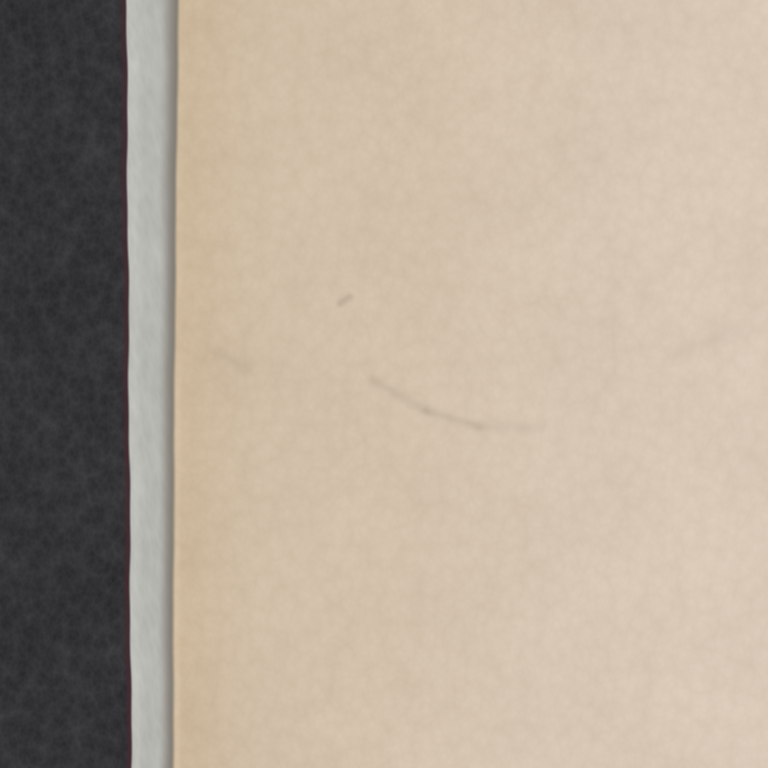
Reproduce this texture procedurally as a WebGL 2 fragment shader.

```glsl
#version 300 es
precision highp float;

uniform vec2 u_resolution;
out vec4 fragColor;

const vec3 CLOTH = vec3(0.205, 0.202, 0.212);
const vec3 BINDING_RED = vec3(0.27, 0.17, 0.19);
const vec3 STRIP_GREY = vec3(0.715, 0.715, 0.695);
const vec3 STRIP_SHADOW = vec3(0.47, 0.445, 0.41);
const vec3 PAPER_WARM = vec3(0.795, 0.715, 0.605);
const vec3 PAPER_MID = vec3(0.815, 0.745, 0.655);
const vec3 PAPER_PALE = vec3(0.850, 0.785, 0.715);
const vec3 STAIN = vec3(0.58, 0.52, 0.46);

vec2 hash2(vec2 p) {
  vec3 q = fract(p.xyx * vec3(0.1031, 0.1030, 0.0973));
  q += dot(q, q.yzx + 33.33);
  return fract((q.xx + q.yz) * q.zy);
}

// Distance to the nearest scattered point, roughly centred on zero
float cellular(vec2 p) {
  vec2 cell = floor(p);
  vec2 local = fract(p);
  float nearest = 4.0;
  for (int y = -1; y <= 1; y++) {
    for (int x = -1; x <= 1; x++) {
      vec2 offset = vec2(x, y);
      vec2 delta = offset + hash2(cell + offset) - local;
      nearest = min(nearest, dot(delta, delta));
    }
  }
  return sqrt(nearest) - 0.45;
}

// Octaves of cellular noise, rotated to hide the grid
float layeredCells(vec2 p, int octaves, float gain) {
  float sum = 0.0;
  float weight = 1.0;
  for (int i = 0; i < octaves; i++) {
    sum += weight * cellular(p);
    p = mat2(1.6, 1.2, -1.2, 1.6) * p + 17.3;
    weight *= gain;
  }
  return sum;
}

// Broad, soft variation
float layeredSines(vec2 p) {
  float sum = 0.0;
  float weight = 0.5;
  for (int i = 0; i < 4; i++) {
    sum += weight * sin(p.x + 1.7 * sin(p.y)) * cos(p.y + 0.8 * sin(p.x));
    p = mat2(1.3, 1.0, -1.0, 1.3) * p + 2.1;
    weight *= 0.6;
  }
  return sum;
}

float segmentDistance(vec2 p, vec2 a, vec2 b) {
  vec2 ab = b - a;
  return length(p - a - ab * clamp(dot(p - a, ab) / dot(ab, ab), 0.0, 1.0));
}

float smudge(vec2 p, vec2 a, vec2 b, float radius) {
  float d = segmentDistance(p, a, b) / radius;
  return exp(-d * d);
}

float band(float x, float centre, float radius) {
  float d = (x - centre) / radius;
  return exp(-d * d);
}

vec3 clothColor(vec2 uv) {
  float weave = layeredCells(uv * vec2(48.0, 40.0), 3, 0.75);
  float patches = layeredSines(uv * vec2(19.0, 15.0));
  return CLOTH + 0.045 * weave + 0.016 * patches;
}

vec3 stripColor(vec2 uv, float left, float right) {
  float across = (uv.x - left) / (right - left);
  float fibres = layeredCells(uv * vec2(85.0, 32.0) + uv.yx * 12.0, 2, 0.7);
  vec3 color = STRIP_GREY + 0.03 * fibres + 0.02 * layeredSines(uv * 24.0);
  color += 0.035 * band(across, 0.12, 0.15);
  return mix(color, STRIP_SHADOW, 0.85 * smoothstep(0.62, 1.0, across));
}

vec3 paperColor(vec2 uv, float edge) {
  vec3 color = mix(PAPER_WARM, PAPER_MID, smoothstep(0.0, 0.13, uv.x - edge));
  float paleness = smoothstep(0.3, 1.0, uv.x + 0.12 * (0.5 - uv.y));
  color = mix(color, PAPER_PALE, paleness);
  float pulp = layeredCells(uv * vec2(44.0, 38.0), 3, 0.7);
  color -= vec3(0.021, 0.022, 0.024) * pulp;
  color += 0.012 * layeredSines(uv * 13.0);

  // Faint crease and short scuffs
  float marks = 0.30 * smudge(uv, vec2(0.443, 0.605), vec2(0.455, 0.613), 0.005);
  marks += 0.16 * smudge(uv, vec2(0.485, 0.505), vec2(0.555, 0.465), 0.007);
  marks += 0.18 * smudge(uv, vec2(0.555, 0.465), vec2(0.625, 0.444), 0.006);
  marks += 0.10 * smudge(uv, vec2(0.625, 0.444), vec2(0.705, 0.442), 0.008);
  marks += 0.12 * smudge(uv, vec2(0.285, 0.540), vec2(0.320, 0.520), 0.009);
  marks += 0.08 * smudge(uv, vec2(0.880, 0.540), vec2(0.960, 0.570), 0.012);
  return mix(color, STAIN, marks);
}

void main() {
  vec2 uv = gl_FragCoord.xy / u_resolution;
  float soft = max(0.0022, 1.0 / u_resolution.x);
  float wobble = 0.0008 * sin(uv.y * 23.0) + 0.0004 * sin(uv.y * 71.0);
  float clothEdge = mix(0.171, 0.1645, uv.y) + wobble;
  float paperEdge = mix(0.2255, 0.2325, uv.y * uv.y) + 0.5 * wobble;

  // Cloth, strip and paper from left to right
  vec3 cloth = mix(clothColor(uv), BINDING_RED, 0.8 * band(uv.x, clothEdge - 0.003, 0.004));
  vec3 strip = stripColor(uv, clothEdge, paperEdge);
  vec3 paper = paperColor(uv, paperEdge);
  paper += 0.035 * band(uv.x, paperEdge + 0.005, 0.004) * (1.0 - uv.y);
  vec3 color = mix(cloth, strip, smoothstep(-soft, soft, uv.x - clothEdge));
  color = mix(color, paper, smoothstep(-1.5 * soft, 1.5 * soft, uv.x - paperEdge));
  fragColor = vec4(color, 1.0);
}
```
